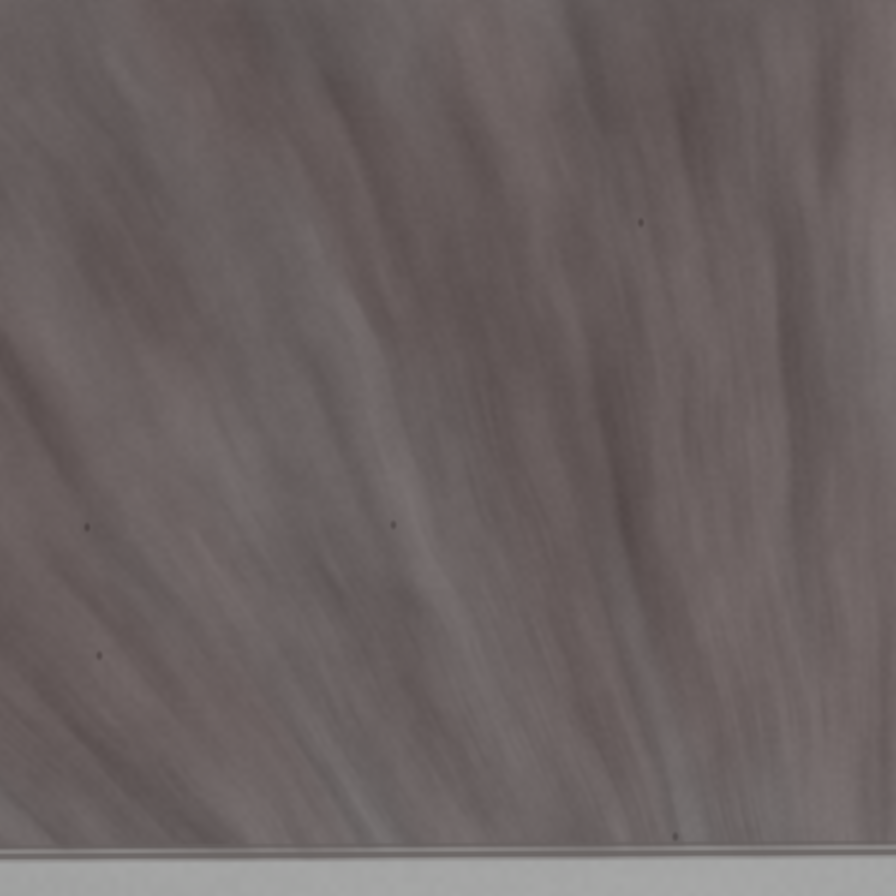
Give the GLSL for this texture, as a three.js fragment shader.

```glsl
// Dull brown-grey wood whose soft grain fans out from a point below the lower
// right corner, above a thin double groove and a pale grey ledge. The grain is
// noise stretched along polar rays, with tapered dark streaks laid over it.
varying vec2 vUv;

const vec2 FAN_CENTRE = vec2(1.01, -0.89);
const vec3 WOOD_MID = vec3(0.403, 0.362, 0.360);
const vec3 GREY_TINT = vec3(-0.007, 0.004, 0.005);
const vec3 GROOVE_DARK = vec3(0.40, 0.38, 0.375);
const vec3 GROOVE_LIGHT = vec3(0.56, 0.55, 0.545);
const vec3 LEDGE = vec3(0.64, 0.642, 0.64);
const int STREAKS = 22;

float hash(vec2 p) {
  vec3 q = fract(vec3(p.xyx) * 0.1031);
  q += dot(q, q.yzx + 33.33);
  return fract((q.x + q.y) * q.z);
}

float noise(vec2 p) {
  vec2 cell = floor(p);
  vec2 f = fract(p);
  f = f * f * (3.0 - 2.0 * f);
  float low = mix(hash(cell), hash(cell + vec2(1.0, 0.0)), f.x);
  float high = mix(hash(cell + vec2(0.0, 1.0)), hash(cell + vec2(1.0, 1.0)), f.x);
  return mix(low, high, f.y);
}

// Noise centred on zero, from about -0.5 to 0.5.
float wave(vec2 p, vec2 scale, float seed) {
  return noise(p * scale + seed) - 0.5;
}

// Soft band around zero with the given half width.
float band(float d, float halfWidth) {
  return 1.0 - smoothstep(halfWidth * 0.4, halfWidth * 1.6, abs(d));
}

// Tapered streaks: crisp on the lower left side, fading to the other side.
float darkStreaks(vec2 ray) {
  float total = 0.0;
  for (int i = 0; i < STREAKS; i++) {
    float id = float(i);
    float angle = (id + 0.1 + 0.8 * hash(vec2(id, 3.0))) * 0.041;
    float middle = mix(1.0, 1.9, hash(vec2(id, 8.0)));
    float reach = mix(0.10, 0.30, hash(vec2(id, 15.0)));
    float along = (ray.y - middle) / reach;
    float across = angle - ray.x;
    float width = across < 0.0 ? 0.006 : mix(0.010, 0.032, hash(vec2(id, 27.0)));
    float profile = exp(-across * across / (width * width));
    total += profile * exp(-along * along) * mix(0.4, 1.0, hash(vec2(id, 21.0)));
  }
  return min(total, 1.1);
}

// Sparse small pores, one at most in each grid cell.
float pores(vec2 p) {
  vec2 grid = p * 6.0;
  vec2 cell = floor(grid);
  vec2 spot = 0.2 + 0.6 * vec2(hash(cell + 5.0), hash(cell + 19.0));
  vec2 d = (grid - cell - spot) / vec2(1.0, 1.4);
  float present = step(0.88, hash(cell + 41.0));
  return present * (1.0 - smoothstep(0.004, 0.032, length(d)));
}

vec3 wood(vec2 p) {
  // Polar ray coordinates: x is the angle from upright, y the distance.
  vec2 offset = p - FAN_CENTRE;
  vec2 ray = vec2(atan(-offset.x, offset.y), length(offset));
  ray.x += 0.020 * wave(p, vec2(2.6), 2.0) + 0.010 * wave(p, vec2(10.0), 9.0);

  // Broad bands, medium streaks and broken fine fibres.
  float tone = 0.066 * wave(ray, vec2(10.0, 2.6), 4.0);
  tone += 0.046 * wave(ray, vec2(25.0, 5.0), 17.0);
  tone += 0.026 * wave(ray, vec2(58.0, 9.0), 31.0);
  float fibreStrength = 0.4 + 1.2 * noise(ray * vec2(16.0, 6.0) + 63.0);
  tone += 0.020 * fibreStrength * wave(ray, vec2(120.0, 12.0), 53.0);
  tone += 0.014 * fibreStrength * wave(ray, vec2(230.0, 20.0), 37.0);

  // Faint mottling that breaks up the smooth rays.
  tone += 0.014 * wave(p, vec2(42.0, 30.0), 71.0);
  tone += 0.015 * wave(p, vec2(150.0), 83.0);
  tone += 0.010 - 0.052 * darkStreaks(ray);
  tone += 0.014 * smoothstep(0.65, 0.95, p.x);

  // Cool patches, strongest beside the ledge.
  float cool = smoothstep(0.4, 0.9, noise(ray * vec2(20.0, 4.0) + 90.0));
  float nearLedge = 1.0 - smoothstep(0.05, 0.22, p.y);
  tone += 0.010 * cool + 0.020 * nearLedge;
  vec3 colour = WOOD_MID + tone + GREY_TINT * (cool + nearLedge);
  return colour - 0.09 * pores(p);
}

void main() {
  vec3 colour = wood(vUv);

  // Height above the slightly tilted joint.
  float height = vUv.y - 0.0545 - 0.005 * vUv.x;
  float wear = 0.65 + 0.5 * wave(vUv, vec2(14.0, 3.0), 12.0);
  vec3 ledge = LEDGE + 0.025 * wave(vUv, vec2(5.0, 18.0), 6.0);
  ledge += 0.014 * wave(vUv, vec2(110.0), 25.0);

  // Upper groove, pale lip, lower groove, then the ledge.
  colour = mix(colour, GROOVE_DARK, 0.6 * band(height, 0.0025));
  colour = mix(colour, GROOVE_LIGHT, smoothstep(0.0, -0.005, height) * wear);
  colour = mix(colour, GROOVE_DARK, 0.8 * band(height + 0.0105, 0.003));
  colour = mix(colour, ledge, 1.0 - smoothstep(-0.0205, -0.0125, height));
  gl_FragColor = vec4(colour, 1.0);
}
```
